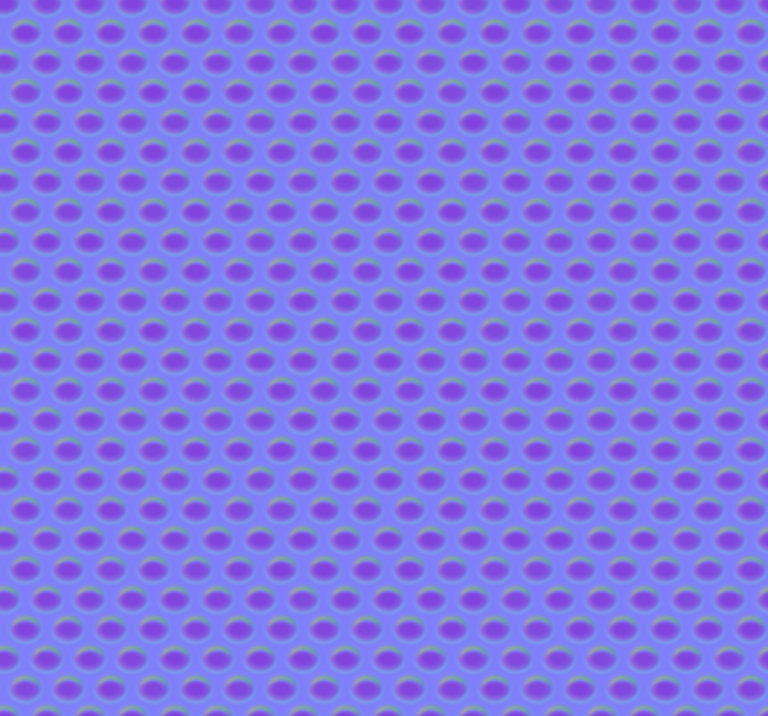
Give the GLSL for this texture map, as a Shadertoy shader.

```glsl
// Normal map of staggered oval dimples on a flat violet-blue sheet, tiling 18 by 24.

float hash(vec2 cell) {
    vec3 q = fract(cell.xyx * vec3(0.1031, 0.1030, 0.0973));
    q += dot(q, q.yzx + 33.33);
    return fract((q.x + q.y) * q.z);
}

// Colour shift of one dimple; p is measured in column widths from its centre.
vec3 dimple(vec2 p, vec3 flatColor, float vary) {
    float d = length(p / vec2(0.355, 0.31));
    float upper = smoothstep(-0.08, 0.2, p.y);

    // Faint raised lip, almost only below
    float lip = smoothstep(0.8, 1.12, d) * (1.0 - smoothstep(1.08, 1.4, d));
    float lower = 1.0 - smoothstep(-0.3, 0.05, p.y);
    vec3 lipColor = vec3(0.485 - 0.05 * p.x, 0.59, 0.92);
    vec3 color = mix(flatColor, lipColor, lip * mix(0.22, 1.0, lower));

    // Sloped wall: green on top, pink underneath, red falling to the right
    float wall = smoothstep(0.42, 0.8, d) * (1.0 - smoothstep(0.72, 1.13, d));
    vec3 wallColor = mix(vec3(0.55, 0.41, 0.82), vec3(0.51, 0.655, 0.63), upper);
    wallColor.r -= (0.42 + 0.1 * vary) * p.x;
    color = mix(color, wallColor, wall * mix(0.75, 1.0, upper));

    // Purple floor: arched on top, fading slowly at the bottom
    float floorDist = length((p + vec2(0.0, 0.04)) / vec2(0.275, 0.185));
    float fade = mix(0.5, 0.65, upper);
    vec3 floorColor = vec3(0.505, 0.275 + 0.025 * vary, 0.865);
    color = mix(color, floorColor, 1.0 - smoothstep(fade, 1.9 - fade, floorDist));
    return color - flatColor;
}

void mainImage(out vec4 fragColor, in vec2 fragCoord) {
    const vec2 repeats = vec2(18.0, 24.0);
    vec2 grid = fragCoord / iResolution.xy * repeats + vec2(-0.095, 0.05);
    vec3 flatColor = vec3(0.50, 0.495, 0.975);
    vec3 color = flatColor;

    // Sum the nearest rows, since lips reach across row borders
    for (float k = -1.0; k <= 1.0; k++) {
        float row = floor(grid.y + 0.5) + k;
        float x = grid.x - 0.5 * mod(row, 2.0);
        float column = floor(x + 0.5);
        float vary = hash(mod(vec2(column, row), repeats)) - 0.5;
        vec2 p = vec2(x - column, (grid.y - row) * 0.7);
        color += dimple(p, flatColor, vary);
    }
    fragColor = vec4(clamp(color, 0.0, 1.0), 1.0);
}
```
